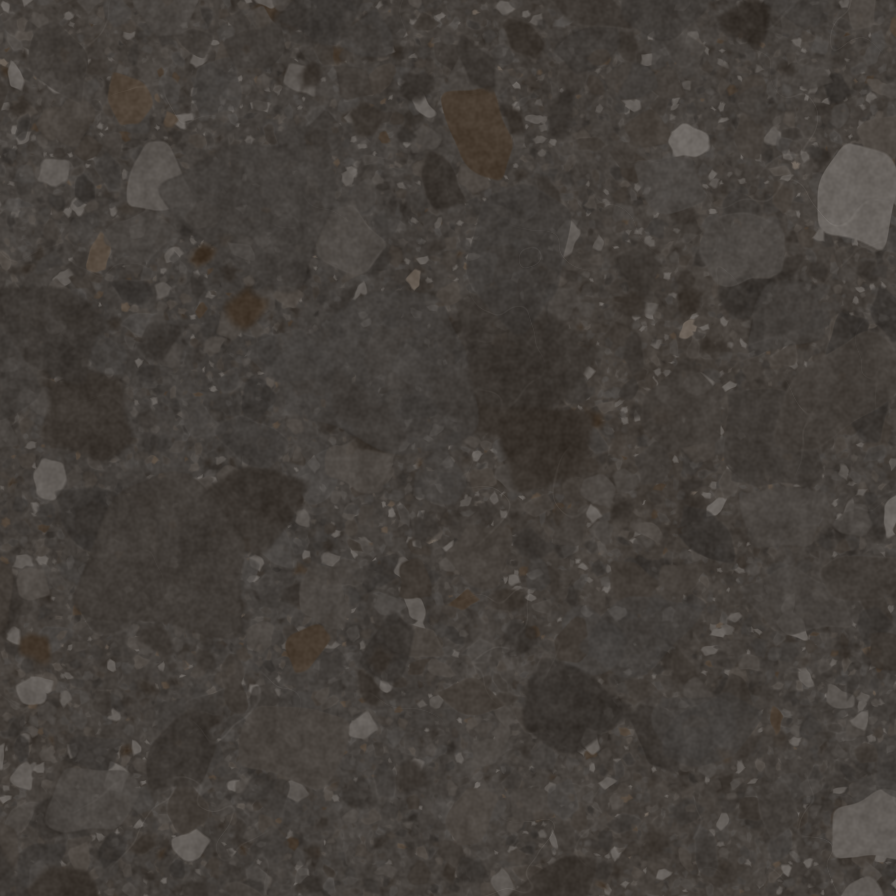
This texture is drawn by a WebGL 1 fragment shader. Its source:

```glsl
precision highp float;
// Dark brown breccia: a fine gritty matrix packed with angular stone chips.
// Chips are rounded random polygons scattered on jittered grids, drawn from
// the finest grid to the coarsest, then mottled with gradient noise.

uniform vec2 u_resolution;

vec3 hash3(vec2 p) {
  vec3 q = fract(p.xyx * vec3(0.1031, 0.1030, 0.0973));
  q += dot(q, q.yxz + 33.33);
  return fract((q.xxy + q.yzz) * q.zyx);
}

float gradientDot(vec2 cell, vec2 offset) {
  float angle = 6.2832 * hash3(cell).x;
  return dot(vec2(cos(angle), sin(angle)), offset);
}

float gradientNoise(vec2 p) {
  vec2 i = floor(p), f = fract(p);
  vec2 u = f * f * f * (f * (f * 6.0 - 15.0) + 10.0);
  vec2 e = vec2(1.0, 0.0);
  return mix(mix(gradientDot(i, f), gradientDot(i + e, f - e), u.x),
             mix(gradientDot(i + e.yx, f - e.yx), gradientDot(i + 1.0, f - 1.0), u.x), u.y);
}

float smoothMax(float a, float b, float k) {
  float h = max(k - abs(a - b), 0.0) / k;
  return max(a, b) + h * h * k * 0.25;
}

// Signed distance to an uneven six-sided chip with softened corners
float chipDistance(vec2 p, float radius, vec2 seed) {
  float d = -radius;
  for (int k = 0; k < 6; k++) {
    vec3 h = hash3(seed + float(k) * 7.3);
    float angle = (float(k) + 0.8 * h.x) * 1.0472;
    float side = dot(p, vec2(cos(angle), sin(angle))) - radius * (0.7 + 0.5 * h.y);
    d = smoothMax(d, side, 0.22 * radius);
  }
  return d;
}

// Greyish brown of a given brightness; warmth shifts it from cool to rusty
vec3 stoneColor(float tone, float warmth) {
  return vec3(tone + 0.02 + warmth, tone, tone - 0.018 - warmth);
}

// Paints one grid of chips over the colour below
vec3 addChips(vec3 color, vec2 uv, float freq, float coarse) {
  vec2 p = uv * freq + 19.7 * coarse;
  p += 0.09 * vec2(gradientNoise(p * 2.3), gradientNoise(p * 2.3 + 41.0));
  float blur = 0.0017 * freq;
  for (int y = -1; y <= 1; y++) {
    for (int x = -1; x <= 1; x++) {
      vec2 cell = floor(p) + vec2(float(x), float(y));
      vec2 seed = cell + 61.0 * coarse;
      vec3 place = hash3(seed);
      vec3 kind = hash3(seed + 113.5);
      vec3 look = hash3(seed + 271.9);
      vec2 q = p - cell - 0.2 - 0.6 * place.xy;
      if (place.z > mix(0.92, 0.45, coarse) || dot(q, q) > 1.2) continue;

      // Turn and stretch the chip
      float turn = 6.2832 * kind.x, c = cos(turn), s = sin(turn);
      q = mat2(c, s, -s, c) * q;
      q.y *= 1.0 + 0.7 * kind.y;
      float d = chipDistance(q, mix(0.2, 0.62, kind.z * kind.z), seed + 5.1);

      // Most chips sit near the matrix tone; a few are pale or nearly black
      float pale = step(mix(0.89, 0.96, coarse), look.x);
      float dark = step(look.x, 0.12 + 0.25 * coarse);
      float tone = 0.262 + 0.085 * (look.y - 0.5) - 0.02 * coarse;
      tone = mix(tone, 0.34 + 0.07 * look.y, pale);
      tone = mix(tone, 0.18 + 0.03 * look.y, dark);
      float warmth = 0.014 * (look.z - 0.55) * (1.0 - pale);
      warmth += 0.02 * step(0.97, look.z);

      float soft = blur * (1.0 + 2.5 * dark * look.z);
      float cover = smoothstep(soft, -soft, d) * mix(0.6 + 0.4 * look.z, 0.92, pale);
      color = mix(color, stoneColor(tone, warmth), cover);

      // Thin rim, lighter or darker than the chip
      float rim = exp(-d * d / (blur * blur * 2.0));
      color += rim * 0.035 * (kind.y - 0.4) * (1.0 - pale);
    }
  }
  return color;
}

void main() {
  vec2 uv = gl_FragCoord.xy / u_resolution.y;

  // Matrix with broad warm and cool drifts
  float drift = gradientNoise(uv * 3.0 + 8.0);
  vec3 color = stoneColor(0.245 + 0.02 * drift, 0.008 * gradientNoise(uv * 2.1 + 30.0));

  // Chips from grit up to cobbles
  float freq = 95.0;
  for (int layer = 0; layer < 6; layer++) {
    color = addChips(color, uv, freq, float(layer) / 5.0);
    freq /= 1.8;
  }

  // Mottling, grain and faint hairline veins
  float mottle = 0.030 * gradientNoise(uv * 14.0) + 0.036 * gradientNoise(uv * 45.0 + 3.0);
  float grain = 0.035 * gradientNoise(uv * 120.0) + 0.025 * gradientNoise(uv * 230.0);
  vec2 bend = uv * 9.0 + 0.5 * gradientNoise(uv * 22.0);
  float vein = smoothstep(0.025, 0.0, abs(gradientNoise(bend)));
  vein *= smoothstep(0.0, 0.4, gradientNoise(uv * 6.0 + 17.0));
  color += mottle + grain + 0.03 * vein;

  gl_FragColor = vec4(color, 1.0);
}
```
